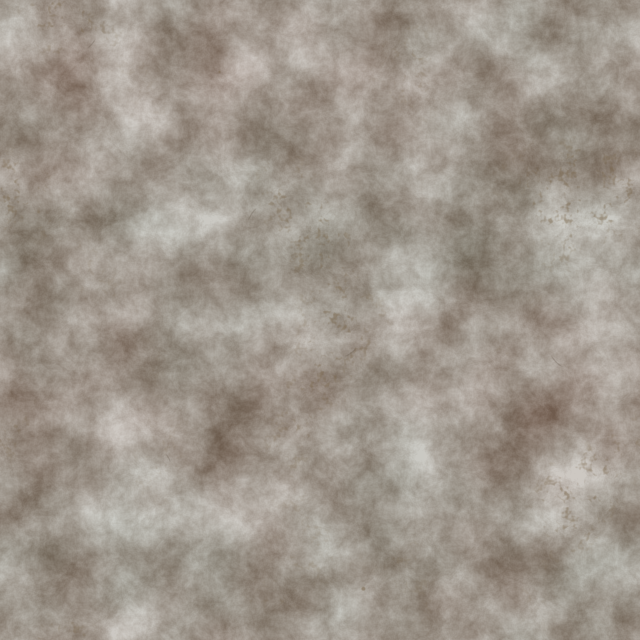
A WebGL 1 fragment shader for this texture:

```glsl
precision highp float;
// Weathered grey plaster: soft cloudy blotches with fine mottling, warm and
// cool tints, faint rust stains, and a few specks and hair scratches.
// Wrapped gradient noise is layered by octaves; cells scatter the marks.

uniform vec2 u_resolution;

const vec3 DARK = vec3(0.50, 0.45, 0.40);
const vec3 LIGHT = vec3(0.72, 0.70, 0.67);
const vec3 WARM_SHIFT = vec3(0.018, -0.008, -0.006);
const vec3 RUST = vec3(0.45, 0.37, 0.26);
const vec3 SCRATCH = vec3(0.36, 0.31, 0.26);

const float CLOUD_CELLS = 7.0;    // blotches across the tile
const float CLOUD_GAIN = 0.73;    // strength of each finer octave
const float BRIGHTNESS = 0.57;    // mean place between DARK and LIGHT
const float CONTRAST = 0.79;
const float WARP = 0.006;
const float RUST_AMOUNT = 0.45;
const float MARK_CELLS = 9.0;
const float MARK_SHARE = 0.10;    // share of cells that hold a mark
const float TAU = 6.2831853;

float hash(vec2 cell, float seed) {
    vec3 q = fract(vec3(cell.xyx + seed * 17.31) * vec3(0.1031, 0.1030, 0.0973));
    q += dot(q, q.yzx + 33.33);
    return fract((q.x + q.y) * q.z);
}

float cornerSlope(vec2 cell, vec2 offset, float period, float seed) {
    float angle = TAU * hash(mod(cell, period), seed);
    return dot(vec2(cos(angle), sin(angle)), offset);
}

// Gradient noise around zero that wraps over the unit square.
float noise(vec2 uv, float period, float seed) {
    vec2 p = uv * period;
    vec2 cell = floor(p);
    vec2 f = p - cell;
    vec2 w = f * f * f * (f * (f * 6.0 - 15.0) + 10.0);
    vec2 e = vec2(1.0, 0.0);
    float low = mix(cornerSlope(cell, f, period, seed),
                    cornerSlope(cell + e.xy, f - e.xy, period, seed), w.x);
    float high = mix(cornerSlope(cell + e.yx, f - e.yx, period, seed),
                     cornerSlope(cell + e.xx, f - e.xx, period, seed), w.x);
    return mix(low, high, w.y);
}

float clouds(vec2 uv) {
    float sum = 0.0;
    float weight = 1.0;
    float period = CLOUD_CELLS;
    for (int i = 0; i < 7; i++) {
        sum += weight * noise(uv, period, float(i) + 1.0);
        weight *= CLOUD_GAIN;
        period = floor(period * 1.95);
    }
    return sum;
}

// Rare marks, one per chosen cell: x = round speck, y = curved hair scratch.
vec2 marks(vec2 uv) {
    vec2 p = uv * MARK_CELLS;
    vec2 base = floor(p);
    float soft = MARK_CELLS / u_resolution.y;
    vec2 cover = vec2(0.0);
    for (int j = -1; j <= 1; j++) {
        for (int i = -1; i <= 1; i++) {
            vec2 cell = base + vec2(float(i), float(j));
            vec2 id = mod(cell, MARK_CELLS);
            vec2 d = p - cell - vec2(hash(id, 21.0), hash(id, 22.0));
            float angle = TAU * hash(id, 23.0);
            float c = cos(angle);
            float s = sin(angle);
            d = vec2(c * d.x + s * d.y, c * d.y - s * d.x);
            float present = step(hash(id, 24.0), MARK_SHARE);
            float kind = step(0.5, hash(id, 25.0));

            float radius = mix(0.015, 0.035, hash(id, 26.0));
            float speck = 1.0 - smoothstep(radius - soft, radius + soft, length(d));
            float reach = mix(0.06, 0.14, hash(id, 26.0));
            float bend = d.y - 1.2 * d.x * d.x;
            float hair = 1.0 - smoothstep(0.0, 0.004 + soft, abs(bend));
            hair *= 1.0 - smoothstep(0.5 * reach, reach, abs(d.x));
            cover = max(cover, present * vec2(speck * (1.0 - kind), hair * kind));
        }
    }
    return cover;
}

void main() {
    vec2 uv = gl_FragCoord.xy / u_resolution;
    vec2 warped = uv + WARP * vec2(noise(uv, 23.0, 11.0), noise(uv, 23.0, 12.0));

    // Cloudy tone and a slow drift between warm and cool grey
    float tone = BRIGHTNESS + CONTRAST * clouds(warped);
    vec3 color = mix(DARK, LIGHT, clamp(tone, -0.35, 1.35));
    float warmth = noise(uv, 4.0, 13.0) + 0.6 * noise(uv, 13.0, 14.0);
    color += WARM_SHIFT * warmth;

    // Rust stains, broken up by fine noise inside a few broad patches
    float patches = smoothstep(0.05, 0.45, noise(uv, 5.0, 15.0));
    float flakes = noise(uv, 31.0, 16.0) + 0.8 * noise(uv, 83.0, 17.0)
                 + 0.7 * noise(uv, 190.0, 18.0);
    float rust = patches * smoothstep(0.15, 0.90, flakes);
    color = mix(color, RUST, RUST_AMOUNT * rust);

    // Specks and scratches
    vec2 mark = marks(uv);
    color = mix(color, RUST, 0.5 * mark.x);
    color = mix(color, SCRATCH, 0.25 * mark.y);

    gl_FragColor = vec4(color, 1.0);
}
```
